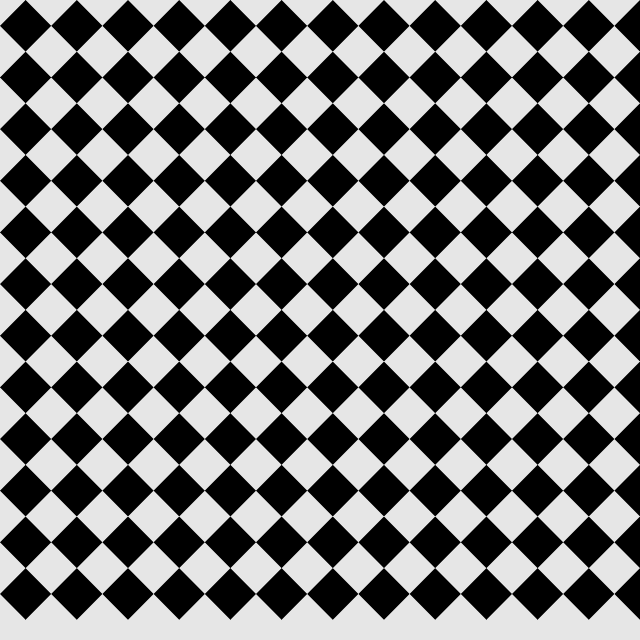
Give the GLSL for this pattern, as a Shadertoy shader.

```glsl
// Signed distance to a diamond that fills its unit cell
float diamond(vec2 cell) {
    vec2 q = abs(fract(cell) - 0.5);
    return (q.x + q.y - 0.5) * 0.7071;
}

void mainImage(out vec4 fragColor, in vec2 fragCoord) {
    vec2 uv = fragCoord / iResolution.xy;

    // Cells start at the top left corner
    vec2 cellSize = vec2(0.08, 0.0807);
    vec2 cell = vec2(uv.x, 1.0 - uv.y) / cellSize;

    // Twelve full rows, then a bare strip along the bottom
    float dist = max(diamond(cell), cell.y - 12.0) * cellSize.x;

    // Edge smoothing about one pixel wide
    float halfPixel = 0.6 / min(iResolution.x, iResolution.y);
    float ground = smoothstep(-halfPixel, halfPixel, dist);

    fragColor = vec4(vec3(0.902) * ground, 1.0);
}
```
